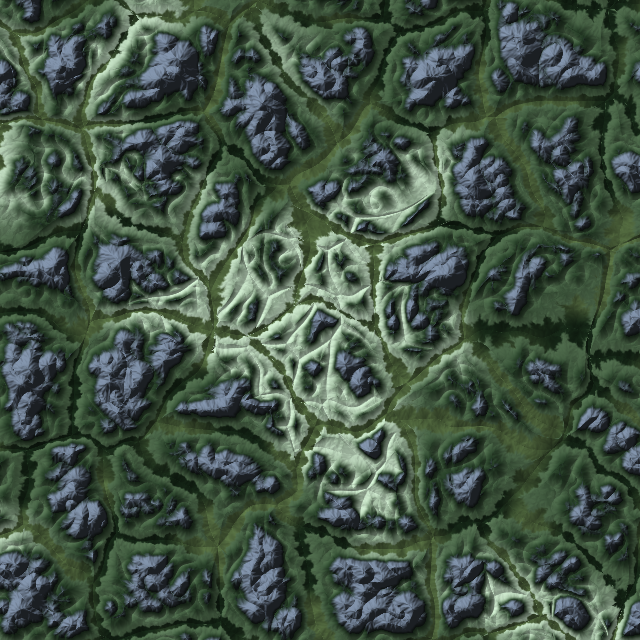
This texture is drawn by a Shadertoy shader. Its source:

```glsl
const float TAU = 6.2831853;

const vec3 ROCK_FOOT = vec3(0.13, 0.18, 0.16);
const vec3 ROCK_TOP = vec3(0.33, 0.375, 0.435);
const vec3 FOREST = vec3(0.12, 0.20, 0.125);
const vec3 MEADOW = vec3(0.22, 0.32, 0.21);
const vec3 PALE = vec3(0.66, 0.75, 0.66);
const vec3 OLIVE = vec3(0.26, 0.335, 0.20);
const vec3 MIRE = vec3(0.07, 0.13, 0.075);

vec2 hash2(vec2 p) {
    vec3 q = fract(p.xyx * vec3(0.1031, 0.1030, 0.0973));
    q += dot(q, q.yzx + 33.33);
    return fract((q.xx + q.yz) * q.zy);
}

// Gradient noise, roughly -0.6 to 0.6
float corner(vec2 cell, vec2 offset) {
    float angle = TAU * hash2(cell).x;
    return dot(vec2(cos(angle), sin(angle)), offset);
}

float noise(vec2 p) {
    vec2 i = floor(p), f = p - i;
    vec2 u = f * f * f * (f * (f * 6.0 - 15.0) + 10.0);
    vec2 e = vec2(1.0, 0.0);
    return mix(mix(corner(i, f), corner(i + e.xy, f - e.xy), u.x),
               mix(corner(i + e.yx, f - e.yx), corner(i + e.xx, f - e.xx), u.x), u.y);
}

vec2 warp(vec2 p, float frequency, float amount) {
    return p + amount * vec2(noise(p * frequency + 7.3), noise(p * frequency + 41.7));
}

// Second minus first nearest distance: zero along cell borders
float cellRise(vec2 p) {
    vec2 i = floor(p), f = p - i;
    float first = 9.0, second = 9.0;
    for (int y = -1; y <= 1; y++)
    for (int x = -1; x <= 1; x++) {
        vec2 o = vec2(x, y);
        float d = length(o + 0.1 + 0.8 * hash2(i + o) - f);
        second = min(second, max(first, d));
        first = min(first, d);
    }
    return second - first;
}

float lowland(vec2 p) {
    float n = noise(p * 2.7 + 3.1) + 0.6 * noise(p * 5.6 + 19.4);
    return smoothstep(-0.02, 0.34, n);
}

// x: height with lobed massifs, y: distance from the main valleys
vec2 terrain(vec2 p) {
    vec2 q = warp(warp(p, 5.0, 0.065), 14.0, 0.022);
    float valley = cellRise(q * 6.3 + 20.0);
    float islets = 0.06 + 0.8 * cellRise(q * 13.0 + 50.0);
    float rise = min(valley, islets + 0.9 * (1.0 - lowland(p)));
    float lobes = 1.1 * abs(noise(p * 13.0 + 60.0)) + 0.65 * abs(noise(p * 29.0 + 90.0)) - 0.27;
    return vec2(rise + lobes * smoothstep(0.1, 0.34, rise), valley);
}

// Stripes across the given direction; value and gradient
vec3 gullies(vec2 p, vec2 across) {
    vec2 i = floor(p), f = p - i;
    vec3 sum = vec3(0.0);
    float total = 0.0;
    for (int y = -1; y <= 1; y++)
    for (int x = -1; x <= 1; x++) {
        vec2 o = vec2(x, y);
        vec2 d = f - o - hash2(i + o);
        float weight = exp(-4.0 * dot(d, d));
        float phase = TAU * dot(d, across);
        sum += weight * vec3(cos(phase), -sin(phase) * TAU * across);
        total += weight;
    }
    return sum / total;
}

// Branching gullies that run down the slope
vec3 erode(vec2 p, vec2 slope) {
    vec3 carved = vec3(0.0);
    float frequency = 28.0;
    for (int k = 0; k < 4; k++) {
        vec2 down = slope + 0.7 * carved.yz;
        vec2 across = vec2(-down.y, down.x) / (length(down) + 1.5);
        carved += gullies(p * frequency, across) * 1.7 * vec3(1.0 / frequency, 1.0, 1.0);
        frequency *= 1.85;
    }
    return carved;
}

void mainImage(out vec4 fragColor, in vec2 fragCoord) {
    vec2 p = fragCoord / iResolution.y;

    // Relief
    vec2 land = terrain(p);
    float e = 0.0015;
    vec2 slope = vec2(terrain(p + vec2(e, 0.0)).x, terrain(p + vec2(0.0, e)).x) - land.x;
    slope /= e;
    vec3 carved = erode(p, slope);
    float strength = mix(0.4, 1.0, smoothstep(0.24, 0.40, land.x));
    float height = land.x + strength * carved.x;

    // Light from the upper left
    vec3 normal = normalize(vec3(-0.04 * (slope + strength * carved.yz), 1.0));
    float shade = 0.32 + 1.25 * max(dot(normal, normalize(vec3(-0.6, 0.6, 0.6))), 0.0);

    // Slopes, with pale rims in the lowland
    float low = lowland(p);
    float rim = 1.0 - smoothstep(0.07, 0.36, height);
    vec3 ground = mix(FOREST, MEADOW, rim);
    ground = mix(ground, PALE, rim * mix(0.12, 1.0, low));

    // Valley floors
    float patches = noise(p * 7.0 + 33.0);
    float width = 0.085 + 0.07 * patches - 0.02 * low;
    float floorEdge = land.y + 0.7 * carved.x;
    vec3 valley = mix(MIRE, OLIVE, smoothstep(-0.2, 0.2, patches + 0.5 * low));
    valley *= 1.0 + 2.5 * carved.x;
    ground = mix(ground, valley, 1.0 - smoothstep(width - 0.015, width + 0.025, floorEdge));
    ground *= mix(1.0, shade, 0.55);

    // Massifs
    float massif = height - 0.35;
    vec3 rock = mix(ROCK_FOOT, ROCK_TOP, smoothstep(0.0, 0.22, massif)) * shade;
    fragColor = vec4(mix(ground, rock, smoothstep(-0.015, 0.025, massif)), 1.0);
}
```
